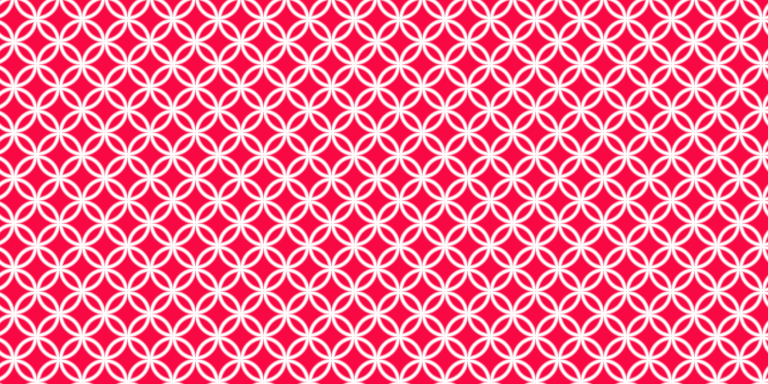
This pattern is drawn by a WebGL 2 fragment shader. Its source:

```glsl
#version 300 es
precision highp float;
// Lattice of interlocking white rings on crimson, forming slim four-petal flowers.

uniform vec2 u_resolution;
out vec4 fragColor;

const vec3 CRIMSON = vec3(0.972, 0.035, 0.262);
const vec3 WHITE = vec3(1.0, 0.988, 0.99);

// Lengths are in canvas heights
const float PITCH = 0.1181;                 // spacing of rings along a row
const vec2 FLOWER = vec2(0.7453, 0.5365);   // heart of one flower
const float SOFTNESS = 0.0037;              // half width of the edge ramp

// Lengths are in pitches; rings stop just short of their row neighbours,
// so that the lines fuse into a solid heart
const float RADIUS = 0.472;
const float HALF_LINE = 0.041;

// Distance to the nearest ring of a square grid with one ring per unit cell
float ringGrid(vec2 p, vec2 center, float radius) {
    vec2 local = fract(p - center + 0.5) - 0.5;
    return abs(length(local) - radius);
}

// Two grids, half a cell apart on both axes, cross to make the petals
float interlockedRings(vec2 p, float radius) {
    float gridA = ringGrid(p, vec2(0.5, 0.0), radius);
    float gridB = ringGrid(p, vec2(0.0, 0.5), radius);
    return min(gridA, gridB);
}

// Coverage of a line from the distance to its middle
float lineMask(float dist, float halfWidth, float blur) {
    return 1.0 - smoothstep(halfWidth - blur, halfWidth + blur, dist);
}

void main() {
    vec2 uv = gl_FragCoord.xy / u_resolution.y;
    vec2 p = (uv - FLOWER) / PITCH;

    // Keep the edge ramp at least about a pixel wide
    float blur = max(SOFTNESS, 0.75 / u_resolution.y) / PITCH;
    float line = lineMask(interlockedRings(p, RADIUS), HALF_LINE, blur);

    fragColor = vec4(mix(CRIMSON, WHITE, line), 1.0);
}
```
